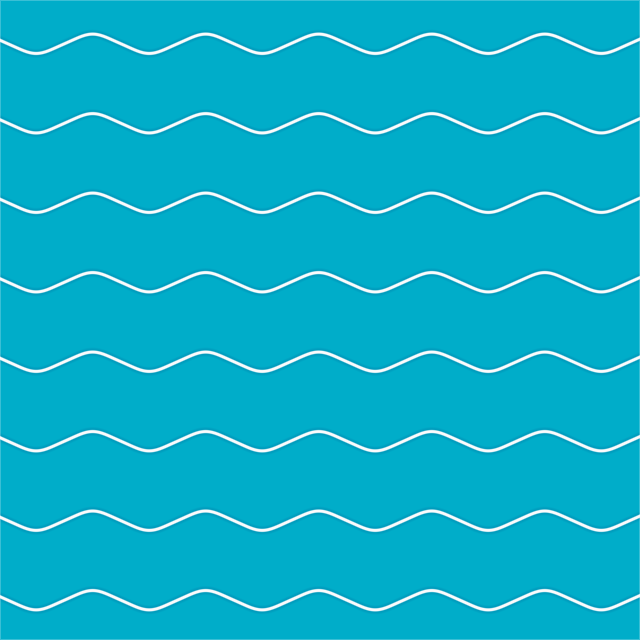
Write a WebGL 2 fragment shader that draws this pattern.

```glsl
#version 300 es
precision highp float;
// Thin white wavy lines in even rows on turquoise, each with a faint darker rim.

uniform vec2 u_resolution;
out vec4 fragColor;

const float TAU = 6.2831853;

// Layout, in canvas units
const float WAVE_LENGTH = 0.1766;
const float CREST_X = 0.498;
const float ROW_SPACING = 0.1242;
const float FIRST_ROW_Y = 0.0622;
const float AMPLITUDE = 0.0151;
const float STRAIGHTEN = 0.045;   // third harmonic, flattens the slopes

// Stroke, measured from its centre
const float HALF_WIDTH = 0.0024;
const float SOFTNESS = 0.0013;
const float RIM_INNER = 0.0035;
const float RIM_OUTER = 0.0085;

// Pale border around the canvas
const float BORDER_WIDTH = 0.0013;
const float BORDER_STRENGTH = 0.25;

const vec3 TURQUOISE = vec3(0.0, 0.68, 0.79);
const vec3 RIM_BLUE = vec3(0.0, 0.61, 0.74);
const vec3 WHITE = vec3(0.985, 0.985, 0.99);

// Approximate distance to the nearest wave, corrected for its slope
float waveDistance(vec2 p) {
    float phase = TAU * (p.x - CREST_X) / WAVE_LENGTH;
    float scale = AMPLITUDE / (1.0 + STRAIGHTEN);
    float height = scale * (cos(phase) + STRAIGHTEN * cos(3.0 * phase));
    float slope = -scale * TAU / WAVE_LENGTH
                * (sin(phase) + 3.0 * STRAIGHTEN * sin(3.0 * phase));
    float row = (p.y - FIRST_ROW_Y - height) / ROW_SPACING;
    float offset = (fract(row + 0.5) - 0.5) * ROW_SPACING;
    return abs(offset) * inversesqrt(1.0 + slope * slope);
}

void main() {
    vec2 p = gl_FragCoord.xy / u_resolution;
    float pixel = 1.0 / min(u_resolution.x, u_resolution.y);
    float d = waveDistance(p);

    // Darker rim fading into the ground
    float rim = 1.0 - smoothstep(RIM_INNER, RIM_OUTER, d);
    vec3 color = mix(TURQUOISE, RIM_BLUE, rim);

    // White stroke
    float blur = max(SOFTNESS, 0.7 * pixel);
    float stroke = 1.0 - smoothstep(HALF_WIDTH - blur, HALF_WIDTH + blur, d);
    color = mix(color, WHITE, stroke);

    // Border
    vec2 toEdge = min(p, 1.0 - p);
    float edge = min(toEdge.x, toEdge.y);
    float border = 1.0 - smoothstep(BORDER_WIDTH - 0.5 * pixel, BORDER_WIDTH + 0.5 * pixel, edge);
    color = mix(color, WHITE, border * BORDER_STRENGTH);

    fragColor = vec4(color, 1.0);
}
```
